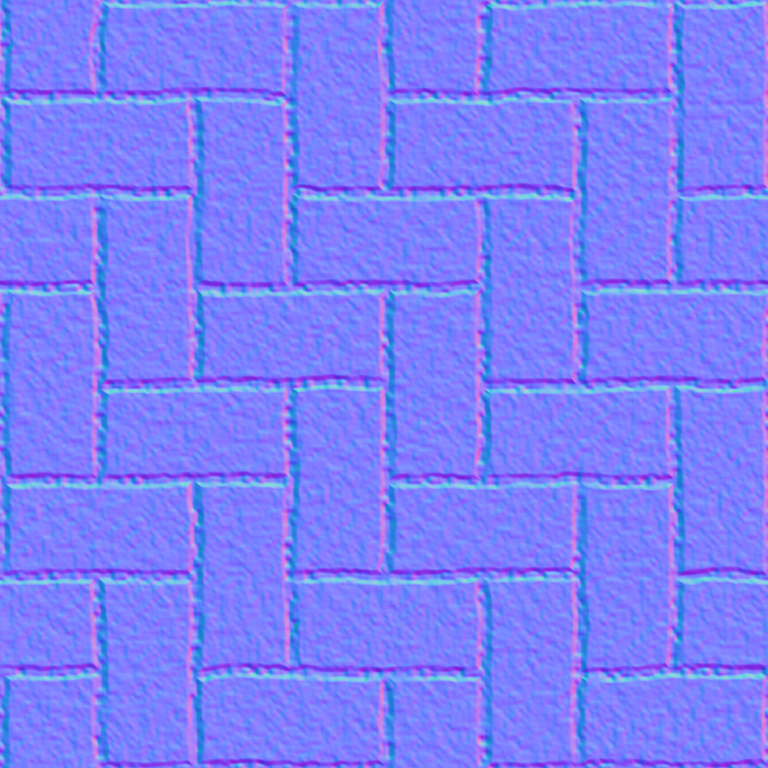
This texture map is drawn by a Shadertoy shader. Its source:

```glsl
// Tangent-space normal map of herringbone paving: an 8 by 8 grid of cells where
// each brick spans two cells. A wrapping height field (brick ramps, grain, rough
// grout) is differentiated into a normal and packed as colour.

float hash(vec2 p) {
    vec3 q = fract(vec3(p.xyx) * 0.1031);
    q += dot(q, q.yzx + 33.33);
    return fract((q.x + q.y) * q.z);
}

// Value noise in -0.5..0.5 with "freq" lattice steps per cell, wrapping after 8 cells
float noise(vec2 cellPos, float freq, float seed) {
    vec2 p = cellPos * freq;
    vec2 i = floor(p), f = fract(p);
    vec2 u = f * f * f * (f * (f * 6.0 - 15.0) + 10.0);
    float period = 8.0 * freq;
    vec2 a = mod(i, period) + seed, b = mod(i + 1.0, period) + seed;
    return mix(mix(hash(a), hash(vec2(b.x, a.y)), u.x),
               mix(hash(vec2(a.x, b.y)), hash(b), u.x), u.y) - 0.5;
}

// 0 in the grout, 1 on the brick face
float brickMask(vec2 p) {
    vec2 cell = floor(p), f = fract(p);
    float left = f.x, right = 1.0 - f.x, bottom = f.y, top = 1.0 - f.y;

    // Each cell is half a brick: open the side that joins its other half
    float part = mod(cell.x - cell.y + 3.0, 4.0);
    if (part < 0.5) top = 1.0;
    else if (part < 1.5) right = 1.0;
    else if (part < 2.5) left = 1.0;
    else bottom = 1.0;

    return min(min(smoothstep(0.015, 0.105, left), smoothstep(0.01, 0.075, right)),
               min(smoothstep(0.02, 0.085, bottom), smoothstep(0.02, 0.085, top)));
}

float height(vec2 p) {
    // Uneven, slightly chipped edges
    vec2 warp = 0.045 * vec2(noise(p, 2.0, 11.0), noise(p, 2.0, 47.0))
              + 0.018 * vec2(noise(p, 9.0, 83.0), noise(p, 9.0, 131.0));
    float brick = brickMask(p + warp + vec2(-0.02, 0.005));

    float grain = 0.011 * noise(p, 11.0, 5.0) + 0.007 * noise(p, 21.0, 29.0);
    float grout = 0.035 * noise(p, 14.0, 61.0);
    return 0.03 * brick + mix(grout, grain, brick);
}

void mainImage(out vec4 fragColor, in vec2 fragCoord) {
    vec2 p = fragCoord / iResolution.xy * 8.0;

    // Central differences
    vec2 e = vec2(0.012, 0.0);
    vec2 slope = vec2(height(p + e.xy) - height(p - e.xy),
                      height(p + e.yx) - height(p - e.yx)) / (2.0 * e.x);

    // Faces turned to the left are steeper
    slope.x *= slope.x > 0.0 ? 1.7 : 1.0;

    vec3 normal = normalize(vec3(-slope, 1.0));
    fragColor = vec4(0.5 + 0.5 * normal, 1.0);
}
```
